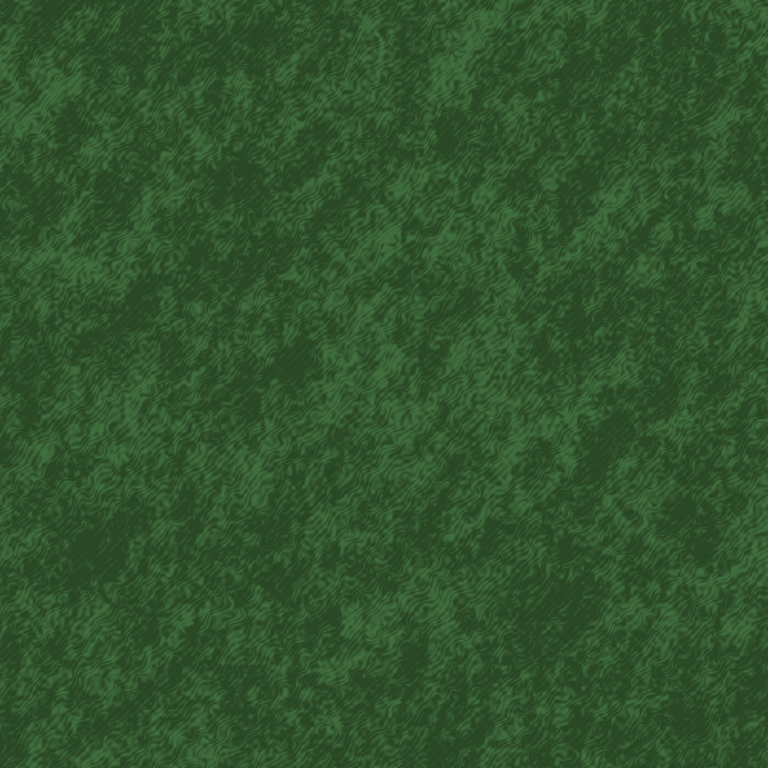
This texture is drawn by a WebGL 2 fragment shader. Its source:

```glsl
#version 300 es
precision highp float;

uniform vec2 u_resolution;
out vec4 fragColor;

float hash(vec2 cell) {
    uvec2 q = uvec2(ivec2(cell)) * uvec2(1597u, 3571u);
    uint h = (q.x ^ (q.y << 8u)) * 747796u + 28917u;
    h = (h ^ (h >> 15u)) * 277803u;
    h = (h ^ (h >> 13u)) * 65599u;
    h ^= h >> 16u;
    return float(h & 65535u) / 65535.0;
}

float valueNoise(vec2 p) {
    vec2 cell = floor(p);
    vec2 f = fract(p);
    f = f * f * (3.0 - 2.0 * f);
    float bottom = mix(hash(cell), hash(cell + vec2(1, 0)), f.x);
    float top = mix(hash(cell + vec2(0, 1)), hash(cell + vec2(1, 1)), f.x);
    return mix(bottom, top, f.y);
}

// Layered noise centred on zero, weighted towards the smaller patches.
float mottle(vec2 p) {
    float sum = 0.0;
    float amplitude = 0.09;
    float frequency = 11.0;
    for (int i = 0; i < 4; i++) {
        sum += amplitude * (valueNoise(p * frequency + 17.3 * float(i)) - 0.5);
        amplitude = 0.5 * (amplitude + 0.29);
        frequency *= 2.15;
    }
    return sum;
}

void main() {
    vec2 uv = gl_FragCoord.xy / min(u_resolution.x, u_resolution.y);

    // Small patches leaning along a steep rising diagonal, with ragged borders.
    vec2 leaning = vec2(dot(uv, vec2(0.906, -0.423)), 0.58 * dot(uv, vec2(0.423, 0.906)));
    vec2 ragged = vec2(valueNoise(uv * 110.0), valueNoise(uv * 110.0 + 41.0)) - 0.5;
    float patches = mottle(leaning + 0.008 * ragged + 3.0);

    // Crisp grain without direction.
    float grain = 0.34 * (valueNoise(uv * 175.0 + 5.0) - 0.5);

    // Fine hatching: straight in the dark areas, breaking into worms elsewhere.
    float curl = 12.0 * valueNoise(uv * 76.0 + 9.0) * smoothstep(-0.13, -0.01, patches);
    float phase = 6.2832 * 140.0 * dot(uv, vec2(0.707, -0.707)) + curl;
    float slope = length(vec2(dFdx(phase), dFdy(phase)));
    float hatch = sin(phase) * (1.0 - smoothstep(3.0, 5.5, slope));

    float tone = smoothstep(-0.18, 0.34, patches + grain + 0.085 * hatch);
    tone = clamp(tone + 0.03 * hatch, 0.0, 1.0);

    vec3 color = mix(vec3(0.164, 0.28, 0.145), vec3(0.25, 0.43, 0.24), tone);
    fragColor = vec4(color, 1.0);
}
```
